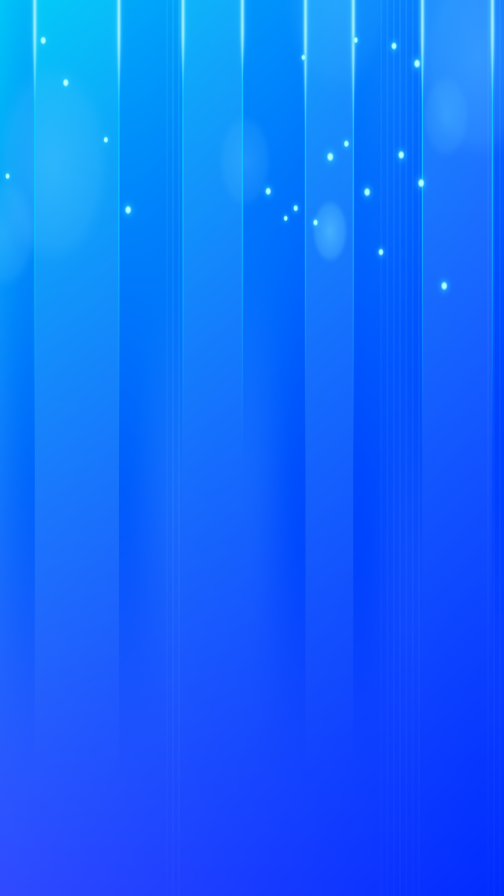
This background is drawn by a Shadertoy shader. Its source:

```glsl
// Blue pleated curtain of light with glowing seams, soft bokeh and sparks.

float hash(float n) {
    return fract(sin(n * 127.1) * 43758.5453);
}

// Diagonal sweep: cyan at upper left, deep blue at lower right.
vec3 backdrop(vec2 uv) {
    float x = uv.x, y = uv.y;
    float red = mix(0.19 * (1.0 - y), 0.14 * y, x);
    float green = mix(0.29 + 0.38 * y + 0.14 * y * y,
                      0.17 + 0.25 * y + 0.10 * y * y, x);
    return vec3(red, green, 1.0 - 0.03 * y * (1.0 - x));
}

// Group of fine vertical threads between two x positions.
float threads(float x, float left, float right, float pitch, float px) {
    float inside = smoothstep(left, left + 0.01, x) * (1.0 - smoothstep(right - 0.005, right, x));
    float d = abs(fract((x - left) / pitch) - 0.5) * pitch;
    return inside * (1.0 - smoothstep(0.0008, 0.0008 + px, d));
}

void mainImage(out vec4 fragColor, in vec2 fragCoord) {
    vec2 uv = fragCoord / iResolution.xy;
    float px = 1.0 / iResolution.x;
    vec3 color = backdrop(uv);

    // Seams: x, shadow side, height where the shadow ends, height where the glow ends
    vec4 seams[8] = vec4[8](
        vec4(0.069, -1.0, 0.10, 0.87), vec4(0.236, 1.0, 0.10, 0.87),
        vec4(0.363, -1.0, 0.40, 0.89), vec4(0.481, 1.0, 0.42, 0.90),
        vec4(0.606, -1.0, 0.10, 0.84), vec4(0.701, 1.0, 0.10, 0.84),
        vec4(0.838, -1.0, 0.28, 0.87), vec4(0.977, 1.0, 0.20, 0.87));

    // Shadows falling into the folds
    for (int i = 0; i < 8; i++) {
        float d = (uv.x - seams[i].x) * seams[i].y;
        float falloff = 1.0 - smoothstep(0.0, 0.12, d);
        float fade = smoothstep(seams[i].z, seams[i].z + 0.4, uv.y);
        float shade = smoothstep(-0.6 * px, 0.6 * px, d) * falloff * fade;
        color -= vec3(0.10, 0.085, 0.0) * shade;
    }
    color = max(color, 0.0);

    // Fine threads
    float weave = threads(uv.x, 0.325, 0.363, 0.012, px)
                + threads(uv.x, 0.750, 0.838, 0.0125, px)
                + threads(uv.x, 0.962, 1.010, 0.012, px);
    color += vec3(0.05, 0.05, 0.0) * weave * (0.3 + 0.6 * uv.y);

    // Bokeh discs: centre, radius, opacity
    vec4 discs[7] = vec4[7](
        vec4(0.105, 0.818, 0.115, 0.46), vec4(0.010, 0.740, 0.062, 0.40),
        vec4(0.486, 0.820, 0.053, 0.34), vec4(0.655, 0.742, 0.036, 0.72),
        vec4(0.885, 0.870, 0.047, 0.36), vec4(0.950, 0.935, 0.115, 0.36),
        vec4(0.670, 1.000, 0.105, 0.22));
    for (int i = 0; i < 7; i++) {
        float r = length(uv - discs[i].xy) / discs[i].z;
        float body = (1.0 - smoothstep(0.75, 1.05, r)) * (1.0 - 0.7 * min(r, 1.0));
        color = mix(color, vec3(0.34, 0.76, 1.0), body * discs[i].w);
    }

    // Luminous seams: long cyan hairline under a tapering white beam
    for (int i = 0; i < 8; i++) {
        float d = abs(uv.x - seams[i].x);
        float hairline = exp(-pow(d / max(0.0015, 0.5 * px), 2.0));
        color = mix(color, vec3(0.05, 0.80, 1.0), 0.85 * hairline * smoothstep(0.45, 0.88, uv.y));
        float beam = smoothstep(seams[i].w, 0.97, uv.y);
        float halo = exp(-d / (0.002 + 0.003 * beam));
        color = mix(color, vec3(0.25, 0.88, 1.0), 0.5 * halo * beam);
        float core = exp(-pow(d / (0.0015 + 0.0022 * beam), 2.0));
        color = mix(color, vec3(0.75, 0.97, 1.0), 0.75 * core * beam);
    }

    // Sparks: a quarter at the left, the rest in a cluster right of centre
    for (int i = 0; i < 20; i++) {
        float n = float(i);
        float lane = n + hash(n + 1.0);
        float x = i < 5 ? 0.06 * lane : 0.53 + 0.0235 * (lane - 5.0);
        vec2 spot = vec2(x, 0.975 - 0.32 * pow(hash(n + 41.0), 1.4));
        float r = length((uv - spot) / vec2(1.0, 0.75));
        float size = 0.004 + 0.003 * hash(n + 83.0);
        color = mix(color, vec3(0.15, 0.82, 1.0), 0.6 * exp(-pow(r / (size * 1.4), 2.0)));
        color = mix(color, vec3(0.70, 1.0, 1.0), 1.0 - smoothstep(size * 0.4, size + 0.5 * px, r));
    }

    fragColor = vec4(clamp(color, 0.0, 1.0), 1.0);
}
```
